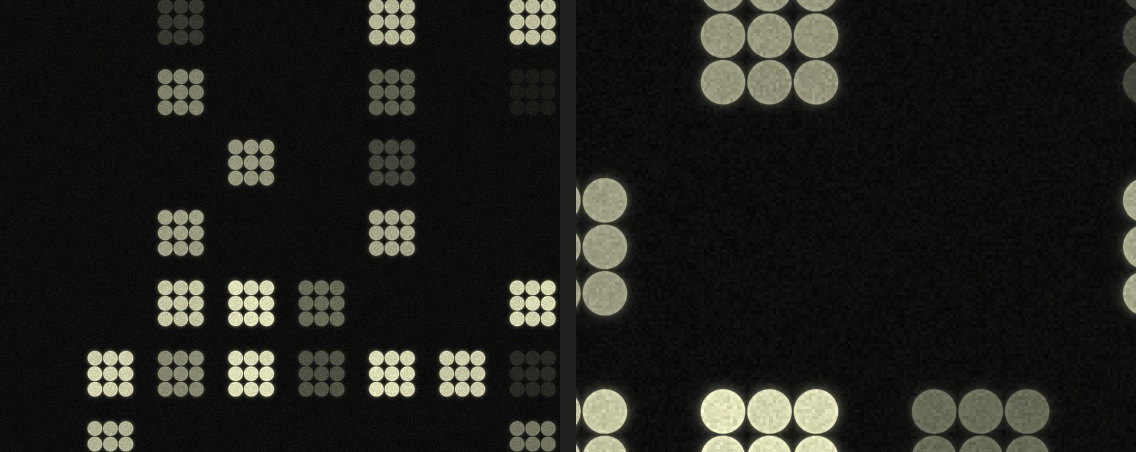
Left, the full canvas; right, a detail of the centre.
A WebGL 2 fragment shader for this pattern:

```glsl
#version 300 es
precision highp float;
// A dark panel of square cells, each holding a 3 by 3 block of round lamps.
// A cubic residue scatters which cells are lit and how strongly; lamps are
// distance fields with a faint rim and halo, under fine grain.

uniform vec2 u_resolution;
out vec4 fragColor;

float hash(vec2 p) {
    vec3 q = fract(p.xyx * vec3(0.1031, 0.1030, 0.0973));
    q += dot(q, q.yzx + 33.33);
    return fract((q.x + q.y) * q.z);
}

// Brightness of a cell: the cube is a permutation modulo the prime 59,
// so about 22 of the 56 cells are lit, from full to barely visible.
float cellLevel(vec2 cell) {
    float n = cell.x + 8.0 * cell.y + 1.0;
    float rank = floor(mod(47.5 - n * n * n, 59.0));
    return rank < 23.0 ? 1.0 - pow(rank / 23.0, 1.6) : 0.0;
}

void main() {
    // Height is one unit; rows are counted from the top
    vec2 uv = gl_FragCoord.xy / u_resolution.y;
    float pitch = 0.1557;
    vec2 grid = vec2(uv.x, 1.0 - uv.y) / pitch - vec2(0.569, 0.310);
    vec2 cell = floor(grid + 0.5);
    vec2 local = grid - cell;
    float pixel = 1.0 / (u_resolution.y * pitch);

    // Nearest lamp of the 3 by 3 block
    float spacing = 0.2203;
    vec2 lamp = clamp(floor(local / spacing + 0.5), -1.0, 1.0);
    float dist = length(local - lamp * spacing) - 0.106;

    float level = cellLevel(cell);
    level *= 0.97 + 0.06 * hash(cell * 3.0 + lamp + 40.0);
    float disc = 1.0 - smoothstep(-0.8 * pixel, 0.8 * pixel, dist);
    float rim = exp(-pow((dist + 0.008) / 0.009, 2.0));
    float halo = exp(-max(dist, 0.0) * 48.0);

    // Fine grain, two samples for a soft bell spread
    vec2 speck = floor(uv * 414.0);
    float grain = hash(speck) + hash(speck + 91.7) - 1.0;

    vec3 panel = vec3(0.046, 0.050, 0.045);
    vec3 glow = vec3(0.86, 0.86, 0.71);
    vec3 color = panel + glow * level * halo * 0.30 * (1.0 - disc);
    vec3 lit = mix(panel, glow, level) + glow * rim * 0.07 * level;
    color = mix(color, lit, disc);
    color += grain * (0.026 + 0.055 * level * disc);

    fragColor = vec4(clamp(color, 0.0, 1.0), 1.0);
}
```
